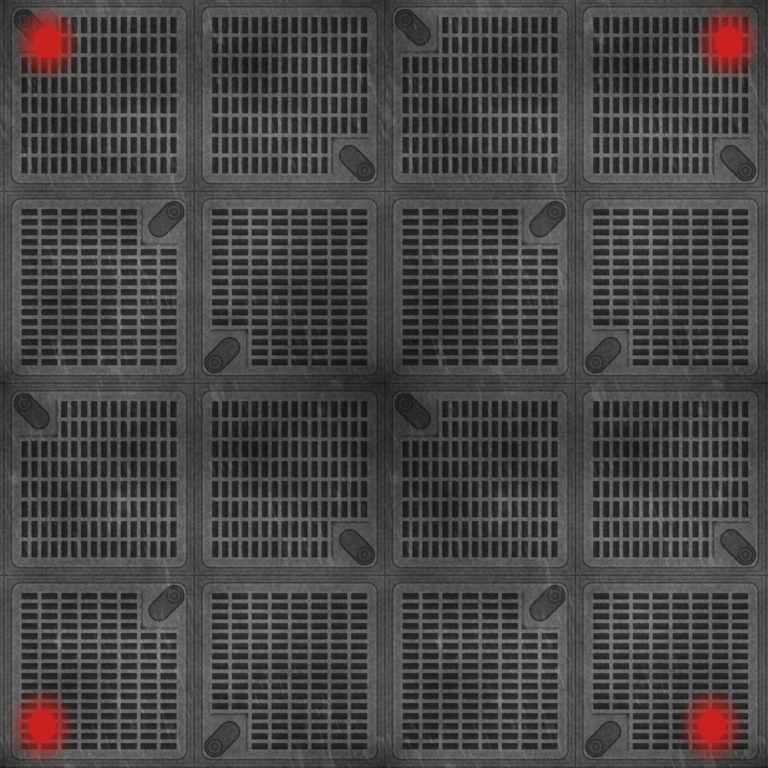
A three.js fragment shader for this texture:

```glsl
// Worn iron floor of 4 x 4 slotted drain plates with recessed handles and red corner lamps.
#define TILES vec2(4.031, 4.0)
#define ORIGIN vec2(0.0050, 0.0010)
#define EDGE 0.005
#define PLATE_HALF 0.461
#define PITCH vec2(0.10417, 0.05208)
#define SLOT_HALF vec2(0.0425, 0.0165)
#define NOTCH 0.225
#define WEAR 0.42
#define FRAME_COLOR vec3(0.285, 0.285, 0.283)
#define BAR_COLOR vec3(0.355, 0.355, 0.352)
#define SLOT_COLOR vec3(0.135, 0.135, 0.135)
#define LAMP_COLOR vec3(0.79, 0.125, 0.125)

varying vec2 vUv;

float hash(vec2 p) {
  vec3 q = fract(vec3(p.xyx) * 0.1031);
  q += dot(q, q.yzx + 33.33);
  return fract((q.x + q.y) * q.z);
}

// Value noise that wraps every two tiles
float noise(vec2 tilePos, vec2 freq) {
  vec2 p = tilePos * freq, i = floor(p), f = fract(p), wrap = 2.0 * freq;
  f = f * f * (3.0 - 2.0 * f);
  vec2 a = mod(i, wrap), b = mod(i + 1.0, wrap);
  return mix(mix(hash(a), hash(vec2(b.x, a.y)), f.x),
             mix(hash(vec2(a.x, b.y)), hash(b), f.x), f.y);
}

float fbm(vec2 p) {
  float sum = 0.0, amp = 0.5, freq = 3.0;
  for (int i = 0; i < 5; i++) {
    sum += amp * noise(p, vec2(freq));
    freq *= 2.0;
    amp *= 0.55;
  }
  return sum;
}

float roundBox(vec2 p, vec2 halfSize, float r) {
  vec2 d = abs(p) - halfSize + r;
  return length(max(d, 0.0)) + min(max(d.x, d.y), 0.0) - r;
}

float capsule(vec2 p, vec2 a, vec2 b, float r) {
  vec2 ab = b - a;
  return length(p - a - ab * clamp(dot(p - a, ab) / dot(ab, ab), 0.0, 1.0)) - r;
}

float fill(float d) { return 1.0 - smoothstep(-EDGE, EDGE, d); }
float stroke(float d, float w) { return fill(abs(d) - w); }

// One plate, turned so that its handle sits at the upper right
vec3 plate(vec2 p) {
  float dPlate = roundBox(p, vec2(PLATE_HALF), 0.05);
  float dGrid = roundBox(p, vec2(0.417), 0.035);
  float dNotch = roundBox(p - NOTCH - 0.3, vec2(0.3), 0.035);

  // Frame, outer seams and bevel
  vec3 col = FRAME_COLOR;
  vec2 seam = 0.5 - abs(p);
  float seamDist = min(seam.x, seam.y);
  col *= 1.0 - 0.38 * stroke(seamDist, 0.003);
  col *= 1.0 - 0.25 * stroke(seamDist - 0.021, 0.002);
  col *= 1.0 + 0.12 * fill(dPlate);
  col *= 1.0 - 0.42 * stroke(dPlate, 0.003);
  col *= 1.0 + 0.10 * stroke(dPlate + 0.012, 0.004);

  // Grille bars and slots
  float inGrid = fill(max(dGrid, -dNotch));
  col = mix(col, BAR_COLOR, inGrid);
  vec2 cell = mod(p + 4.0 * PITCH.x, PITCH) - 0.5 * PITCH;
  float dSlot = max(roundBox(cell, SLOT_HALF, 0.006), max(dGrid, 0.006 - dNotch));
  vec3 slot = SLOT_COLOR * (1.0 - 0.15 * cell.y / SLOT_HALF.y);
  col = mix(col, slot, fill(dSlot));

  // Notch rim and handle
  col *= 1.0 - 0.40 * stroke(dNotch, 0.003) * fill(dGrid);
  vec2 knob = vec2(0.393);
  float dHandle = capsule(p, vec2(0.315), knob, 0.052);
  float dKnob = length(p - knob);
  col = mix(col, FRAME_COLOR * 0.80, fill(dHandle));
  col *= 1.0 - 0.50 * stroke(dHandle, 0.004);
  col *= 1.0 - 0.40 * stroke(dKnob - 0.038, 0.003);
  col *= 1.0 - 0.35 * stroke(dKnob - 0.016, 0.003);
  return col;
}

void main() {
  vec2 pos = (vUv - ORIGIN) * TILES;
  vec2 id = floor(pos);
  vec2 p = fract(pos) - 0.5;

  // Quarter turn on alternate rows, half turn on alternate columns
  if (mod(id.y, 2.0) > 0.5) p = vec2(p.y, -p.x);
  if (mod(id.x, 2.0) > 0.5) p = -p;
  vec3 col = plate(p);

  // Stains, grain and fine slanted scratches
  float stain = fbm(pos) - 0.48;
  float grain = noise(pos, vec2(90.0)) - 0.5;
  float scratch = noise(pos + vec2(0.3 * pos.y, 0.0), vec2(60.0, 14.0));
  float patches = smoothstep(0.45, 0.75, noise(pos + 0.37, vec2(4.0)));
  col *= 1.0 + WEAR * (1.5 * stain + 0.55 * grain);
  col += 0.07 * smoothstep(0.72, 0.95, scratch) * patches;

  // Broad light, darkest at the middle
  vec2 wave = cos(3.14159 * pos);
  vec2 c = vUv - vec2(0.5, 0.48);
  col *= 1.04 - 0.05 * (wave.x + wave.y) - 0.22 * exp(-dot(c, c) * 18.0);

  // Glowing lamps near the four corners
  for (int i = 0; i < 4; i++) {
    vec2 side = vec2(mod(float(i), 2.0), floor(float(i) / 2.0));
    float inset = mix(mix(0.055, 0.073, side.x), mix(0.061, 0.052, side.x), side.y);
    vec2 lamp = mix(vec2(inset, 0.055), vec2(1.0 - inset, 0.945), side);
    float r = length((vUv - lamp) * vec2(1.0, 0.88));
    float glow = 0.8 * (1.0 - smoothstep(0.012, 0.048, r));
    col = mix(col, LAMP_COLOR, max(glow, 1.0 - smoothstep(0.017, 0.020, r)));
  }
  gl_FragColor = vec4(clamp(col, 0.0, 1.0), 1.0);
}
```
